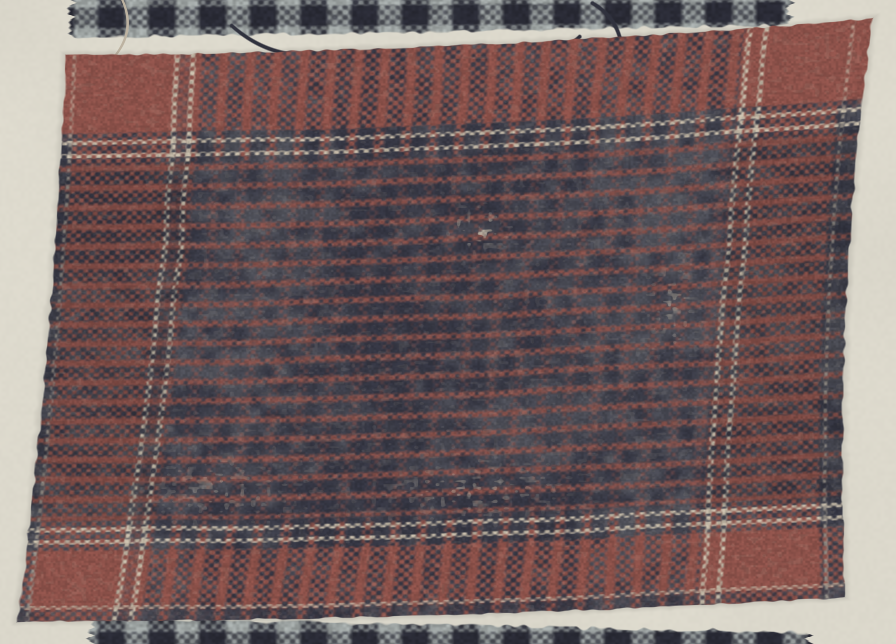
A Shadertoy shader for this texture:

```glsl
const vec3 PAPER = vec3(.872, .858, .808);
const vec3 RED = vec3(.535, .305, .275);
const vec3 NAVY = vec3(.19, .195, .245);
const vec3 FADED = vec3(.295, .30, .335);
const vec3 CREAM = vec3(.74, .70, .63);
const vec3 PALE_BLUE = vec3(.62, .645, .64);

float hash(vec2 p) {
    vec3 q = fract(p.xyx * .1031);
    q += dot(q, q.yzx + 33.33);
    return fract((q.x + q.y) * q.z);
}

float noise(vec2 p) {
    vec2 i = floor(p), f = fract(p);
    f = f * f * (3. - 2. * f);
    return mix(mix(hash(i), hash(i + vec2(1, 0)), f.x),
               mix(hash(i + vec2(0, 1)), hash(i + 1.), f.x), f.y);
}

float band(float x, float center, float halfWidth, float soft) {
    return 1. - smoothstep(halfWidth - soft, halfWidth + soft, abs(x - center));
}

float inside(float x, float lo, float hi, float soft) {
    return smoothstep(lo - soft, lo + soft, x) * (1. - smoothstep(hi - soft, hi + soft, x));
}

float stripes(float x, float period, float duty) {
    return band(fract(x / period + .5), .5, duty * .5, .11);
}

float twinLines(float x, float a, float b, float width) {
    return max(band(x, a, width, .002), band(x, b, width, .002));
}

// Interlacing of threads: towards 1 where the weft lies on top
float weave(vec2 uv, vec2 count, float bias) {
    vec2 s = sin(uv * count * 3.14159);
    float slub = .7 * (noise(uv * count * vec2(.7, .9)) - .5);
    return smoothstep(-1.05, 1.05, s.x * s.y + slub + bias);
}

float strand(vec2 p, vec2 a, vec2 b, float sag, float width) {
    vec2 d = b - a;
    float t = clamp(dot(p - a, d) / dot(d, d), 0., 1.);
    vec2 bow = vec2(-d.y, d.x) * sag * 4. * t * (1. - t);
    return 1. - smoothstep(width * .5, width * 1.5, length(p - a - d * t - bow));
}

float patchMask(vec2 p, vec2 center, vec2 size) {
    vec2 d = (p - center) / size;
    return exp(-dot(d, d));
}

// Checked scrap with dark blocks on pale cloth
vec3 gingham(vec2 p, float rowCenter, float rowHalf) {
    float column = band(fract(p.x / .0565 + .3), .5, .27, .06);
    float row = band(p.y, rowCenter, rowHalf, .003);
    float over = weave(p, vec2(170, 130), 0.);
    vec3 col = mix(PALE_BLUE, NAVY * .85, mix(column, row, over * .6 + .1));
    return col * (.88 + .24 * noise(p * vec2(260, 210)));
}

vec3 warpColor(float x, float edge, float lower, float center, float blue, float wear) {
    float field = inside(x, .165, .845, .003);
    float red = stripes(x - .165, .0335, .36) * mix(1., .25 + .5 * wear, center);
    float navy = max(field * (1. - red), .45 * band(x, .149, .012, .002));
    float selvedge = max(1. - smoothstep(.010, .016, edge), smoothstep(.968, .974, edge));
    navy = max(navy, selvedge * lower);
    vec3 col = mix(RED, mix(NAVY, FADED, blue), navy);
    float lines = twinLines(x, .140, .160, .0034);
    lines = max(lines, twinLines(x, .851, .871, .0034));
    lines = max(lines, .6 * twinLines(edge, .011, .978, .0025));
    return mix(col, CREAM, lines);
}

vec3 weftColor(float y, float blue) {
    float field = inside(y, .138, .875, .003);
    float red = inside(y, .193, .822, .004) * stripes(y - .202, .0343, .32) * .92;
    float navy = max(field * (1. - red), smoothstep(.978, .984, y) * .9);
    vec3 col = mix(RED, mix(NAVY, FADED, blue), navy);
    float lines = twinLines(y, .155, .179, .004);
    lines = max(lines, twinLines(y, .838, .860, .004));
    return mix(col, CREAM, max(lines, .7 * band(y, .977, .0035, .0015)));
}

vec3 wovenCloth(vec2 uv, vec2 st) {
    float wear = noise(st * vec2(7, 6) + 3.) * .5 + noise(st * vec2(60, 45)) * .5;
    float blue = smoothstep(.3, .85, wear);
    blue = max(blue, .75 * patchMask(st, vec2(.635, .645), vec2(.07, .06)));
    vec2 warped = uv + .004 * (vec2(noise(st * 13.), noise(st * 11. + 9.)) - .5);
    float x = warped.x + .024 * uv.y * uv.y;
    float rows = inside(uv.y, .19, .83, .01);
    float center = inside(x, .17, .845, .01) * rows;
    float sides = rows - center;
    float over = weave(warped, vec2(160, 130), .3 * center + .24 * sides);
    vec3 warp = warpColor(x, uv.x, smoothstep(.13, .16, uv.y), center, blue, wear);
    vec3 col = mix(warp, weftColor(warped.y, blue), over);
    // Worn gaps and loose light fibres
    float worn = .8 * patchMask(st, vec2(.533, .355), vec2(.022, .022));
    worn += .35 * patchMask(st, vec2(.53, .76), vec2(.07, .035));
    worn += .35 * patchMask(st, vec2(.75, .475), vec2(.018, .05));
    worn += .25 * patchMask(st, vec2(.25, .76), vec2(.06, .04));
    float fleck = smoothstep(.6, .86, noise(st * vec2(170, 190)));
    col = mix(col, CREAM, fleck * min(worn + .09, 1.));
    float grain = noise(st * vec2(380, 290)) - .5;
    return col * (1. - .08 * sides + .2 * grain) + .012;
}

void mainImage(out vec4 fragColor, in vec2 fragCoord) {
    vec2 st = fragCoord / iResolution.xy;
    st.y = 1. - st.y;
    vec2 p = vec2(st.x * iResolution.x / iResolution.y, st.y);
    float ragged = noise(p * 75.) - .5;

    // Paper
    vec3 col = PAPER * (.975 + .025 * noise(p * 5.) + .015 * (noise(p * 170.) - .5));

    // Neighbouring scraps with frayed ends
    float fray = .012 * (noise(vec2(st.y * 230., 4.)) - .5);
    float upper = inside(st.x + fray, .08, .882, .002)
                * (1. - smoothstep(-.002, .002, st.y - .061 + .025 * st.x - .006 * ragged));
    col = mix(col, gingham(st, .029 - .012 * st.x, .016), upper);
    float lower = inside(st.x + fray, .1, .902, .002)
                * smoothstep(-.002, .002, st.y - .957 - .028 * st.x + .008 * ragged);
    col = mix(col, gingham(st, .992, .011), lower);

    // Loose threads
    float dark = strand(p, vec2(.36, .04), vec2(.51, .083), .12, .003);
    dark = max(dark, strand(p, vec2(.85, .078), vec2(.90, .057), .1, .003));
    dark = max(dark, strand(p, vec2(.92, .005), vec2(.965, .07), -.12, .003));
    col = mix(col, NAVY, dark);
    col = mix(col, CREAM, strand(p, vec2(.19, 0.), vec2(.18, .085), -.15, .002));

    // Main cloth bounded by four curved edges
    float top = .086 - .06 * st.x * st.x;
    float bottom = .965 - .042 * st.x * st.x;
    float left = .076 - .025 * st.y - .034 * st.y * st.y;
    float right = .976 - .1 * st.y + .07 * st.y * st.y;
    vec2 uv = (st - vec2(left, top)) / vec2(right - left, bottom - top);
    vec2 margin = min(uv, 1. - uv);
    float edge = min(margin.x, margin.y) + .004 * ragged;
    col *= 1. - .08 * smoothstep(-.010, 0., edge);
    col = mix(col, wovenCloth(uv, st), smoothstep(-.0015, .0015, edge));

    fragColor = vec4(col, 1.);
}
```
